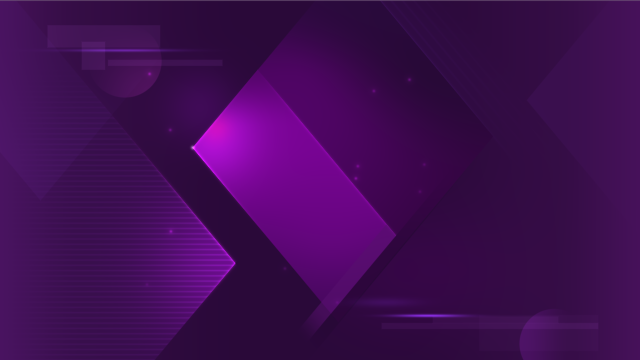
A Shadertoy shader for this background:

```glsl
// Dark violet backdrop of slanted glowing panels, striped wedge, soft bars and sparks.

// Antialiased mask: one where the distance is positive.
float inside(float d) {
    float w = 0.8 / iResolution.y;
    return smoothstep(-w, w, d);
}

float box(vec2 p, vec2 low, vec2 high) {
    vec2 d = min(p - low, high - p);
    return inside(min(d.x, d.y));
}

float disc(vec2 p, vec2 center, float radius) {
    return inside(radius - length(p - center));
}

float glow(vec2 p, vec2 center, vec2 size) {
    vec2 q = (p - center) / size;
    return exp(-dot(q, q));
}

float hash(float n) {
    return fract(sin(n * 91.7) * 4375.5);
}

void mainImage(out vec4 fragColor, in vec2 fragCoord) {
    vec2 p = fragCoord / iResolution.y;
    float side = abs(fragCoord.x / iResolution.x - 0.5) * 2.0;

    // Slanted axes: u crosses falling edges, v crosses rising edges.
    float u = (1.2 * p.x + p.y) / 1.562;
    float v = (p.y - 1.2 * p.x) / 1.562;
    vec3 magenta = vec3(0.85, 0.10, 0.95);
    vec3 violet = vec3(0.38, 0.16, 0.70);

    // Base with brighter outer sides
    vec3 col = mix(vec3(0.165, 0.035, 0.225), vec3(0.205, 0.05, 0.27), smoothstep(0.25, 0.8, side));
    col = mix(col, vec3(0.285, 0.07, 0.365), smoothstep(0.72, 1.08, side));
    col += vec3(0.08, 0.005, 0.11) * glow(p, vec2(0.56, 0.70), vec2(0.10));

    // Striped wedge on the left, lit around its tip
    vec2 tip = vec2(0.653, 0.2685);
    float wedge = inside(min(0.674 - u, v + 0.33));
    float tipLight = glow(p, tip, vec2(0.22, 0.24));
    float stripe = pow(0.5 + 0.5 * cos(p.y * 430.0), 3.0);
    float stripeFade = smoothstep(0.85, 0.6, p.y) * smoothstep(0.0, 0.25, p.x);
    col += wedge * (vec3(0.012, 0.008, 0.025) + vec3(0.24, 0.01, 0.30) * tipLight);
    col += wedge * stripe * stripeFade * vec3(0.075, 0.02, 0.10) * (0.4 + tipLight);
    float upperRim = exp(-abs(u - 0.674) * 380.0) * inside(v + 0.33);
    float lowerRim = exp(-abs(v + 0.33) * 380.0) * inside(0.674 - u);
    col += magenta * upperRim * 0.45 * glow(p, tip, vec2(0.28, 0.30));
    col += magenta * lowerRim * 0.4 * glow(p, tip, vec2(0.12));

    // Faint wedges at both sides
    col += vec3(0.02, 0.01, 0.035) * inside(min(u - 0.37, v - 0.197)) * smoothstep(0.95, 0.5, p.y);
    float rightWedge = inside(min(u - 1.586, -0.662 - v));
    col += vec3(0.028, 0.012, 0.045) * rightWedge * smoothstep(1.8, 1.45, p.x);

    // Fine parallel lines at the upper right
    float lineFade = smoothstep(0.5, 0.95, p.y) * inside(u - 1.45) * smoothstep(1.62, 1.45, u);
    col += violet * lineFade * (0.05 + 0.04 * pow(0.5 + 0.5 * cos((u - 1.45) * 260.0), 6.0));
    col += violet * 0.09 * exp(-abs(u - 1.45) * 300.0) * smoothstep(0.52, 0.8, p.y);

    // Large diamond behind the bright panel, fading to a dark right border
    float diamond = inside(min(u - 0.789, -0.034 - v)) * inside(v + 0.655);
    float spread = smoothstep(0.0, 0.60, length(p - vec2(0.80, 0.68)));
    vec3 plum = mix(vec3(0.315, 0.02, 0.40), vec3(0.205, 0.02, 0.26), spread);
    plum = mix(plum, vec3(0.155, 0.035, 0.215), smoothstep(1.14, 1.44, u) * smoothstep(0.45, 0.8, p.y));
    plum = mix(plum, vec3(0.165, 0.04, 0.24), smoothstep(0.78, 1.0, p.y) * 0.75);
    col = mix(col, plum, diamond * (1.0 - inside(u - 1.45)));

    // Bright panel
    float panel = inside(min(min(u - 0.789, 1.066 - u), min(-0.034 - v, v + 0.624)));
    vec3 fill = mix(vec3(0.475, 0.015, 0.585), vec3(0.27, 0.03, 0.36), smoothstep(0.60, 0.12, p.y));
    fill = mix(fill, vec3(0.43, 0.02, 0.53), 0.55 * glow(p, vec2(0.92, 0.40), vec2(0.17)));
    fill += vec3(0.22, 0.05, 0.26) * glow(p, vec2(0.59, 0.62), vec2(0.12));
    fill += vec3(0.12, 0.0, -0.06) * glow(p, vec2(0.60, 0.645), vec2(0.04));
    fill = mix(fill, plum, 0.85 * smoothstep(0.64, 0.82, p.y));
    col = mix(col, fill, panel);

    // Panel rims, strongest at the left corner
    vec2 corner = vec2(0.535, 0.59);
    float fallRim = exp(-abs(u - 0.789) * 420.0) * inside(-0.034 - v);
    float riseRim = exp(-abs(v + 0.034) * 420.0) * inside(u - 0.789);
    col += magenta * fallRim * 0.5 * glow(p, corner, vec2(0.17, 0.20));
    col += magenta * riseRim * 0.3 * glow(p, corner, vec2(0.13, 0.16));
    col += vec3(0.4) * glow(p, corner, vec2(0.005));
    float farRim = exp(-abs(u - 1.066) * 420.0) * inside(v + 0.624) * inside(-0.034 - v);
    col += magenta * farRim * 0.18 * smoothstep(0.82, 0.65, p.y);

    // Lower bands along the rising edge
    float reach = smoothstep(0.68, 0.78, u) * inside(1.066 - u);
    col = mix(col, vec3(0.34, 0.06, 0.43), 0.6 * reach * inside(min(v + 0.624, -0.583 - v)));
    float shade = inside(min(-0.624 - v, v + 0.658)) * smoothstep(0.66, 0.76, u) * smoothstep(1.35, 1.0, u);
    col = mix(col, vec3(0.15, 0.025, 0.21), 0.55 * shade);
    col += vec3(0.045, -0.01, 0.05) * glow(p, vec2(1.15, 0.25), vec2(0.25, 0.18)) * inside(-0.658 - v);

    // Discs and translucent bars
    float discFade = smoothstep(0.95, 0.74, p.y) * smoothstep(0.22, 0.42, p.x);
    col += vec3(0.12, 0.03, 0.11) * disc(p, vec2(0.347, 0.831), 0.102) * discFade;
    col += vec3(0.09, 0.02, 0.12) * disc(p, vec2(1.54, 0.045), 0.097) * smoothstep(1.60, 1.44, p.x);
    vec3 haze = vec3(0.055, 0.03, 0.065);
    col += haze * box(p, vec2(0.132, 0.868), vec2(0.445, 0.930));
    col += haze * box(p, vec2(0.227, 0.806), vec2(0.292, 0.884));
    col += haze * box(p, vec2(0.300, 0.817), vec2(0.618, 0.834));
    col += haze * 0.8 * box(p, vec2(1.060, 0.086), vec2(1.662, 0.103));
    col += haze * 0.6 * box(p, vec2(1.202, 0.102), vec2(1.551, 0.121));
    col += haze * 0.3 * box(p, vec2(1.331, 0.025), vec2(1.662, 0.125));

    // Light streaks
    col += violet * 0.5 * glow(p, vec2(0.34, 0.860), vec2(0.14, 0.004));
    col += violet * 0.9 * glow(p, vec2(1.19, 0.123), vec2(0.09, 0.004));
    col += violet * 0.16 * glow(p, vec2(1.07, 0.160), vec2(0.09, 0.012));

    // Scattered sparks
    for (float i = 1.0; i < 13.0; i++) {
        vec2 spark = vec2(0.38 + 0.80 * hash(i), 0.15 + 0.70 * hash(i + 31.0));
        float power = 0.06 + 0.25 * hash(i + 67.0);
        col += magenta * power * (glow(p, spark, vec2(0.004)) + 0.2 * glow(p, spark, vec2(0.012)));
    }

    // Pale hairline along the top
    col = mix(col, vec3(0.45, 0.36, 0.48), 0.7 * inside(p.y - 0.9975));
    fragColor = vec4(clamp(col, 0.0, 1.0), 1.0);
}
```
